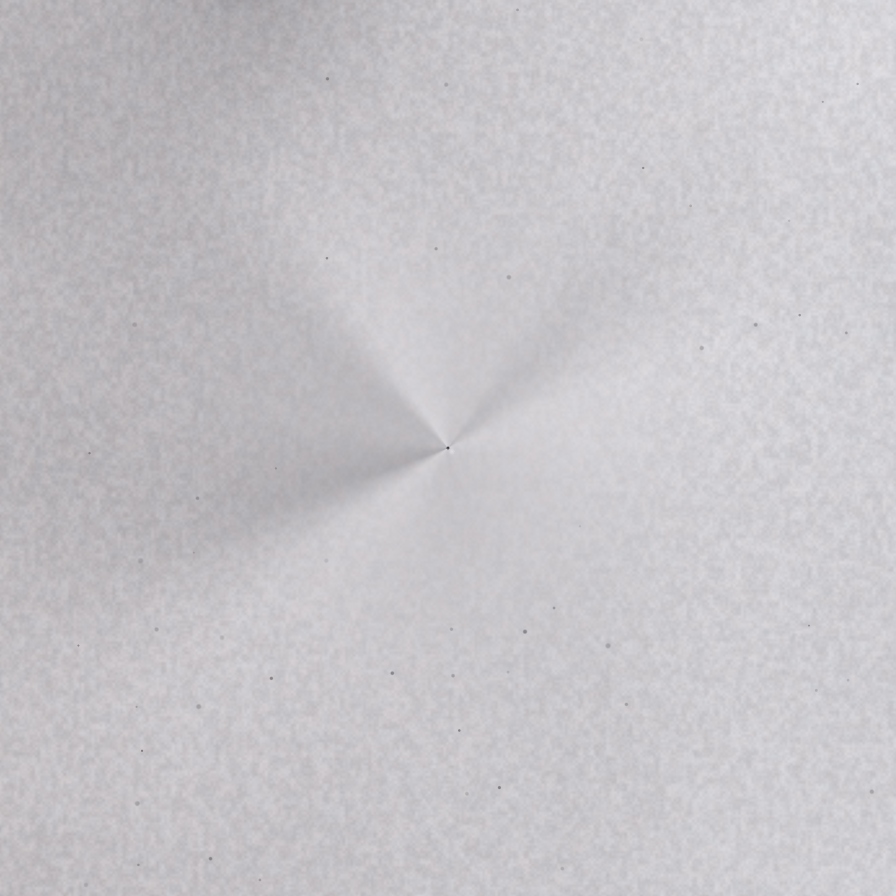
Reproduce this texture procedurally as a three.js fragment shader.

```glsl
#define CENTER vec2(0.5, 0.5)
#define GRAIN_SCALE 165.0
#define GRAIN_AMOUNT 0.085
#define SPECK_CELLS 15.0
#define SPECK_CHANCE 0.23
#define SHEEN_REACH 0.34

varying vec2 vUv;

float hash(vec2 p) {
  vec3 q = fract(p.xyx * vec3(0.1031, 0.1030, 0.0973));
  q += dot(q, q.yzx + 33.33);
  return fract((q.x + q.y) * q.z);
}

float noise(vec2 p) {
  vec2 cell = floor(p);
  vec2 f = fract(p);
  f = f * f * (3.0 - 2.0 * f);
  float low = mix(hash(cell), hash(cell + vec2(1.0, 0.0)), f.x);
  float high = mix(hash(cell + vec2(0.0, 1.0)), hash(cell + 1.0), f.x);
  return mix(low, high, f.y);
}

float blob(vec2 p, vec2 at, vec2 size) {
  vec2 d = (p - at) / size;
  return exp(-dot(d, d));
}

// Angular highlight with separate falloff on its two sides, in degrees
float lobe(float angle, float at, float before, float after) {
  float d = mod(angle - at + 180.0, 360.0) - 180.0;
  d /= d < 0.0 ? before : after;
  return exp(-d * d);
}

// Broad uneven lighting
float lighting(vec2 p) {
  float tone = 0.752 + 0.052 * smoothstep(0.0, 0.9, p.x);
  tone -= 0.085 * blob(p, vec2(0.27, 1.04), vec2(0.15, 0.17));
  tone -= 0.040 * blob(p, vec2(0.06, 0.86), vec2(0.28, 0.24));
  tone -= 0.022 * blob(p, vec2(0.0, 0.48), vec2(0.25, 0.13));
  tone += 0.042 * blob(p, vec2(0.98, 0.96), vec2(0.20, 0.17));
  tone += 0.018 * blob(p, vec2(0.82, 0.58), vec2(0.25, 0.22));
  tone += 0.016 * blob(p, vec2(0.25, 0.24), vec2(0.25, 0.18));
  return tone + 0.018 * (noise(p * 6.0) - 0.5);
}

// Conical reflection radiating from the centre
float sheen(vec2 d) {
  float angle = degrees(atan(d.y, d.x + 1e-6));
  float r = length(d);
  float light = 0.048 * lobe(angle, 122.0, 30.0, 7.0);
  light += 0.030 * lobe(angle, 20.0, 28.0, 10.0);
  light += 0.036 * lobe(angle, 219.0, 7.0, 24.0);
  light -= 0.045 * lobe(angle, 47.0, 13.0, 9.0);
  light -= 0.048 * lobe(angle, 142.0, 9.0, 32.0);
  light -= 0.098 * lobe(angle, 198.0, 24.0, 9.0);
  light -= 0.012 * lobe(angle, 275.0, 25.0, 30.0);
  return light * exp(-pow(r / SHEEN_REACH, 2.2));
}

// Sparse dark flecks, one candidate per cell
float specks(vec2 p) {
  vec2 cell = floor(p * SPECK_CELLS);
  vec2 jitter = vec2(hash(cell + 17.0), hash(cell + 43.0));
  vec2 at = (cell + 0.15 + 0.7 * jitter) / SPECK_CELLS;
  float radius = mix(0.0015, 0.0042, hash(cell + 71.0));
  float present = step(hash(cell + 5.0), SPECK_CHANCE);
  float strength = mix(0.08, 0.28, hash(cell + 91.0));
  return present * strength * (1.0 - smoothstep(radius * 0.3, radius, length(p - at)));
}

void main() {
  vec2 d = vUv - CENTER;
  float r = length(d);
  float tone = lighting(vUv) + sheen(d);

  // Mottled grain, calmer near the centre
  float coarse = noise(vUv * GRAIN_SCALE * vec2(1.0, 0.8)) - 0.5;
  float fine = noise(vUv * GRAIN_SCALE * 2.1 + 31.0) - 0.5;
  float roughness = mix(0.35, 1.0, smoothstep(0.05, 0.38, r));
  tone += GRAIN_AMOUNT * roughness * (0.65 * coarse + 0.45 * fine);
  tone -= specks(vUv) * smoothstep(0.12, 0.25, r);

  // Pinpoint and its small glint
  tone -= 0.5 * (1.0 - smoothstep(0.0008, 0.0024, r));
  tone += 0.08 * blob(d, vec2(0.004, -0.004), vec2(0.003));

  // Cool grey, warmer toward the left
  vec3 tint = mix(vec3(0.004, -0.009, 0.004), vec3(-0.001, -0.005, 0.012), vUv.x);
  float chroma = noise(vUv * GRAIN_SCALE * 0.7 + 57.0) - 0.5;
  vec3 color = vec3(tone) + tint + 0.014 * chroma * vec3(1.0, -0.2, -0.8);
  gl_FragColor = vec4(color, 1.0);
}
```
